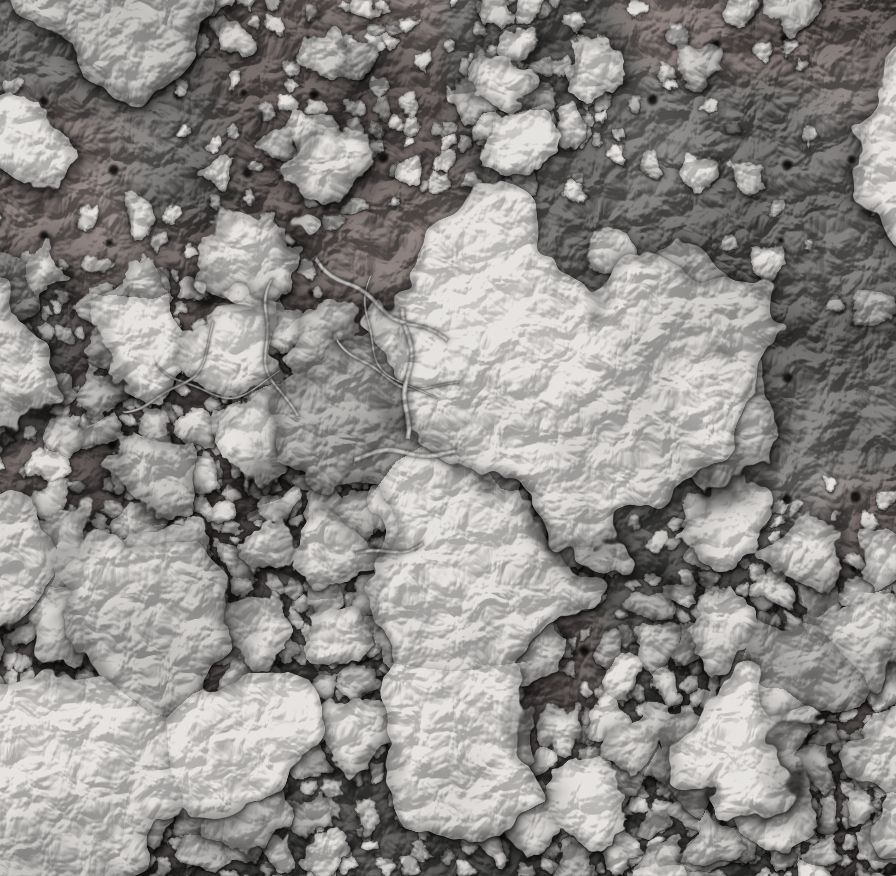
Write a Shadertoy shader that draws this texture.

```glsl
// Dry broken soil: dark brown ground, crumbs and pale clods, one large slab, a few straws.
// Ragged polygon clods are scattered per cell and painted from fine to coarse;
// layered cellular noise, differenced along the light, gives the gritty relief.

#define LIGHT vec2(-0.40, 0.92)
#define GROUND_TONE 0.44
#define PALE_TONE 0.83
#define GRAIN 0.15
#define SHADOW 0.85
#define LAYERS 4
#define FINEST 46.0
#define COARSEN 0.45
#define RAGGED 0.42
#define STRAWS 9

vec2 hash2(vec2 p) {
    vec3 q = fract(p.xyx * vec3(0.1031, 0.1030, 0.0973));
    q += dot(q, q.yzx + 33.33);
    return fract((q.xx + q.yz) * q.zy);
}

float noise(vec2 p) {
    vec2 i = floor(p), f = fract(p);
    f = f * f * (3.0 - 2.0 * f);
    float low = mix(hash2(i).x, hash2(i + vec2(1, 0)).x, f.x);
    float high = mix(hash2(i + vec2(0, 1)).x, hash2(i + vec2(1, 1)).x, f.x);
    return mix(low, high, f.y);
}

float fbm(vec2 p) {
    float sum = 0.0, amp = 0.53;
    for (int k = 0; k < 4; k++) {
        sum += amp * noise(p);
        p = mat2(1.6, 1.2, -1.2, 1.6) * p + 7.3;
        amp *= 0.5;
    }
    return sum;
}

// Cellular bumps: high at each scattered centre
float bumps(vec2 p) {
    vec2 i = floor(p), f = fract(p);
    float d = 2.0;
    for (int n = 0; n < 9; n++) {
        vec2 g = vec2(n % 3 - 1, n / 3 - 1);
        vec2 q = g + hash2(i + g) - f;
        d = min(d, dot(q, q));
    }
    return 1.0 - sqrt(d);
}

float relief(vec2 p) {
    p += 0.012 * vec2(noise(p * 45.0), noise(p * 45.0 + 19.0));
    float h = 0.0, freq = 20.0;
    for (int k = 0; k < 4; k++) {
        h += bumps(p * freq + float(k) * 5.0) / freq;
        freq *= 1.95;
    }
    return h;
}

// Share of cells that hold a clod: crumbs gather low down, the upper right is bare
float density(vec2 p, int layer) {
    float crumbs = 0.95 - 0.85 * smoothstep(0.40, 0.75, p.y + 0.2 * p.x - 0.1);
    crumbs += 1.3 * (noise(p * 4.5 + 3.0) - 0.55);
    float bare = smoothstep(0.45, 0.70, p.y) * smoothstep(0.40, 0.65, p.x);
    return layer == LAYERS - 1 ? 0.55 * (1.0 - 0.9 * bare) : clamp(crumbs, 0.05, 0.9);
}

// Nearest clod: depth inside its outline, light facing, random tone
vec3 clods(vec2 p, float freq, int layer) {
    p *= freq;
    vec2 i = floor(p), f = fract(p), seed = vec2(37.0, 71.0) * float(layer + 1);
    float best = 1.0, second = 1.0, facing = 0.0, tone = 0.0;
    for (int n = 0; n < 9; n++) {
        vec2 g = vec2(n % 3 - 1, n / 3 - 1), cell = i + g;
        vec2 r = hash2(cell + seed), s = hash2(cell + seed + 157.0);
        if (s.x > density((cell + 0.5) / freq, layer)) continue;
        vec2 q = f - g - 0.5 - 0.6 * (r - 0.5);
        float radius = mix(0.32, 0.66, s.y), d = -1.0;
        for (int k = 0; k < 5; k++) {
            float a = 1.2566 * (float(k) + 0.6 * fract(r.x * 7.0 + float(k) * 0.38));
            float side = radius * (0.6 + 0.4 * fract(s.y * 13.0 + float(k) * 0.618));
            d = max(d, dot(q, vec2(cos(a), sin(a))) - side);
        }
        d = max(d, length(q) - radius);
        second = min(second, max(d, best));
        if (d < best) {
            best = d;
            facing = dot(q, LIGHT) / (length(q) + 0.1);
            tone = r.y;
        }
    }
    best += RAGGED * (fbm(p * 3.0 + seed) - 0.5);
    float crease = 0.5 * (second - best) + 0.02;
    return vec3(best < 0.0 ? min(-best, crease) : -best, facing, tone);
}

vec3 tint(float tone) {
    return clamp(tone, 0.07, 0.9) * vec3(1.0, 0.988, 0.975);
}

// Contact shadow, then a rounded body with a soft edge
void paint(inout vec3 col, float depth, float size, float facing, float tone, float pixel) {
    float shade = exp(-max(-depth, 0.0) / (size * 0.09)) * (0.6 - 0.4 * facing);
    col *= 1.0 - SHADOW * shade;
    float body = smoothstep(0.0, size * 0.18, depth);
    tone = tone * mix(0.74, 1.0, body) + 0.09 * facing * (1.0 - 0.5 * body);
    col = mix(col, tint(tone), smoothstep(-pixel, pixel, depth));
}

void mainImage(out vec4 fragColor, in vec2 fragCoord) {
    float pixel = 1.0 / iResolution.y;
    vec2 p = fragCoord * pixel;
    float slope = (relief(p) - relief(p + 0.003 * LIGHT)) / 0.003;
    float grain = GRAIN * clamp(slope, -1.6, 1.2) * 0.6;
    float stain = fbm(p * 8.0) - 0.5;

    // Ground with reddish patches, darker between crumbs, and small pits
    float crumbs = density(p, 0);
    float ground = GROUND_TONE + 0.3 * stain + grain;
    vec3 col = tint(ground * mix(1.0, 0.55, crumbs));
    col *= mix(vec3(1), vec3(1.05, 0.98, 0.97), smoothstep(0.4, 0.6, noise(p * 5.0)));
    vec2 pit = hash2(floor(p * 13.0));
    float hole = length(fract(p * 13.0) - 0.3 - 0.4 * pit) - 0.16 * (pit.x - 0.5);
    col *= 1.0 - 0.8 * smoothstep(0.04, -0.04, hole);

    // Crumbs to clods
    vec2 warped = p + 0.02 * (vec2(noise(p * 14.0), noise(p * 14.0 + 31.0)) - 0.5);
    float freq = FINEST;
    for (int k = 0; k < LAYERS; k++) {
        vec3 c = clods(warped, freq, k);
        float tone = mix(0.50, PALE_TONE, sqrt(c.z)) + 0.02 * float(k);
        paint(col, c.x / freq, min(1.0 / freq, 0.13), c.y, tone + 0.25 * stain + grain, pixel);
        freq *= COARSEN;
    }

    // Large pale slab, tilted down to the right
    vec2 q = mat2(0.95, 0.30, -0.30, 0.95) * (p - vec2(0.60, 0.57));
    float slab = 0.15 * (1.0 - length(q / vec2(0.29, 0.16))) + 0.2 * (fbm(p * 9.0 + 4.0) - 0.5);
    float facing = dot(q, LIGHT) / (length(q) + 0.1);
    paint(col, slab, 0.11, facing, PALE_TONE - 0.02 + 0.35 * stain + grain, pixel);

    // Bent straws
    for (int k = 0; k < STRAWS; k++) {
        vec2 r = hash2(vec2(k, 11)), s = hash2(vec2(k, 47));
        float a = 6.2832 * s.x;
        vec2 u = mat2(cos(a), sin(a), -sin(a), cos(a)) * (p - vec2(0.16, 0.32) - 0.34 * r);
        u.y += (s.y - 0.5) * 14.0 * u.x * u.x + 0.004 * sin(u.x * 70.0);
        float len = 0.03 + 0.06 * r.y;
        float straw = min(0.001 + 0.003 * s.y - abs(u.y), len - abs(u.x));
        paint(col, straw, 0.02, 0.3, 0.74 + grain, pixel);
    }
    fragColor = vec4(col, 1.0);
}
```
